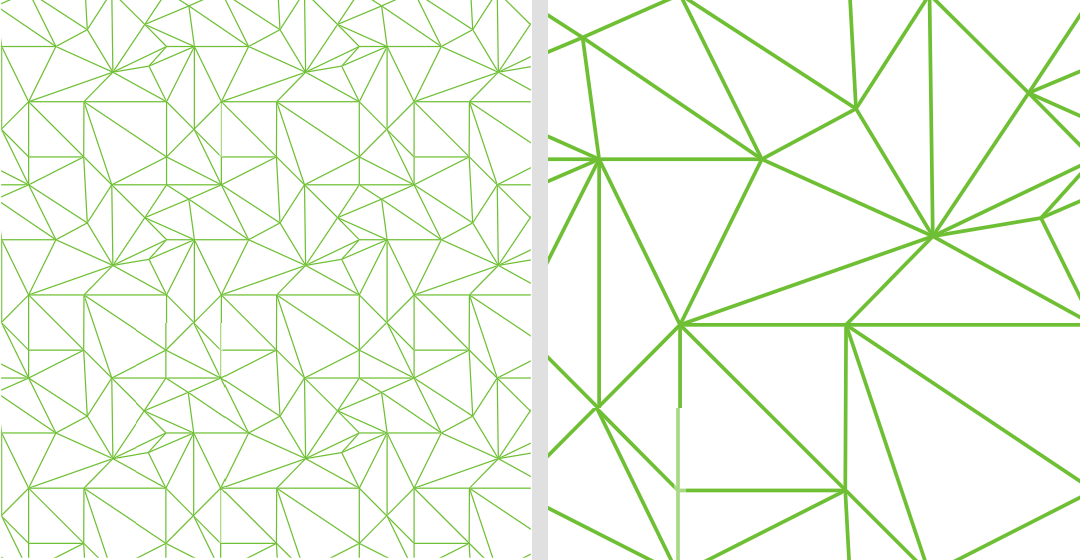
Left: the whole. Right: its middle third, enlarged.
This pattern is drawn by a Shadertoy shader. Its source:

```glsl
// Repeating mesh of thin green lines joining scattered nodes on white
const float TILE = 7.0;                        // grid cells per repeat
const vec2 CELLS = vec2(20.34, 20.287);        // cells per canvas height
const vec2 TILE_ORIGIN = vec2(1.04, 3.685);    // first node, from the top left
const float HALF_WIDTH = 0.0225;
const vec3 PAPER = vec3(1.0);
const vec3 INK = vec3(0.43, 0.75, 0.20);
const vec2 RIGHT = vec2(TILE, 0.0);
const vec2 DOWN = vec2(0.0, TILE);

// Mesh nodes, lettered from top to bottom of one repeat, y pointing down
const vec2 A = vec2(0.0, 0.0), B = vec2(2.01, 0.0), C = vec2(5.01, 0.0);
const vec2 D = vec2(0.0, 2.0), E = vec2(2.0, 2.0), F = vec2(5.01, 2.0);
const vec2 G = vec2(6.02, 1.01), H = vec2(0.0, 3.01), I = vec2(3.02, 3.01);
const vec2 J = vec2(5.01, 3.01), K = vec2(2.13, 4.39), L = vec2(0.99, 5.0);
const vec2 M = vec2(3.06, 5.93), N = vec2(4.22, 4.2), O = vec2(5.82, 3.53);
const vec2 Q = vec2(6.02, 5.0), R = vec2(5.01, 5.0), S = vec2(4.37, 5.71);

// Distance to the nearest repeat of segment ab
float edge(vec2 p, vec2 a, vec2 b) {
    vec2 halfSpan = 0.5 * (b - a);
    vec2 q = mod(p - 0.5 * (a + b) + 0.5 * TILE, TILE) - 0.5 * TILE;
    float t = clamp(dot(q, halfSpan) / dot(halfSpan, halfSpan), -1.0, 1.0);
    return length(q - t * halfSpan);
}

// Distance to four edges leaving one hub
float fan(vec2 p, vec2 hub, vec2 a, vec2 b, vec2 c, vec2 d) {
    return min(min(edge(p, hub, a), edge(p, hub, b)),
               min(edge(p, hub, c), edge(p, hub, d)));
}

float meshDistance(vec2 p) {
    float d = fan(p, A, C, H, I, F - RIGHT);
    d = min(d, fan(p, B, E, I, F, M - DOWN));
    d = min(d, fan(p, C, J, D + RIGHT, S - DOWN, Q - DOWN));
    d = min(d, fan(p, H, E, F - RIGHT, I - RIGHT, G - RIGHT));
    d = min(d, fan(p, K, E, H, I, L));
    d = min(d, fan(p, L, H, A + DOWN, O - RIGHT, Q - RIGHT));
    d = min(d, fan(p, M, I, K, A + DOWN, C + DOWN));
    d = min(d, fan(p, M, L, N, R, S));
    d = min(d, fan(p, N, I, J, Q, R));
    d = min(d, fan(p, O, J, N, Q, H + RIGHT));
    d = min(d, fan(p, Q, R, S, G + DOWN, A + RIGHT + DOWN));
    return min(d, min(edge(p, S, R), min(edge(p, D, E), edge(p, F, I))));
}

// Sideways slip of one strip in the lower repeats
float stripSlip(vec2 p) {
    bool inStrip = p.x > 3.9 && p.x < 7.12 && p.y > 8.0;
    return inStrip ? 0.025 : 0.0;
}

// Faded stretch of the vertical edge where the second column begins
float seamFade(vec2 p) {
    float start = floor(p.y / TILE) == 1.0 ? 1.0 : 0.05;
    float y = mod(p.y, TILE);
    bool onSeam = abs(p.x - TILE) < 0.07 && y > start && y < start + 1.95;
    return onSeam ? 0.6 : 1.0;
}

// Narrow blank border at the sides and the bottom
float borderMask(vec2 uv, vec2 pixel) {
    vec2 inset = vec2(0.0022, 0.004);
    float side = clamp((min(uv.x, 1.0 - uv.x) - inset.x) / pixel.x + 0.5, 0.0, 1.0);
    float base = clamp((uv.y - inset.y) / pixel.y + 0.5, 0.0, 1.0);
    return side * base;
}

void mainImage(out vec4 fragColor, in vec2 fragCoord) {
    vec2 fromTop = vec2(fragCoord.x, iResolution.y - fragCoord.y) / iResolution.y;
    vec2 p = fromTop * CELLS - TILE_ORIGIN;
    float pixel = CELLS.y / iResolution.y;

    float d = meshDistance(p + vec2(stripSlip(p), 0.0));
    float coverage = clamp((HALF_WIDTH - d) / pixel + 0.5, 0.0, 1.0);
    coverage *= seamFade(p);
    coverage *= borderMask(fragCoord / iResolution.xy, 1.0 / iResolution.xy);

    fragColor = vec4(mix(PAPER, INK, coverage), 1.0);
}
```
